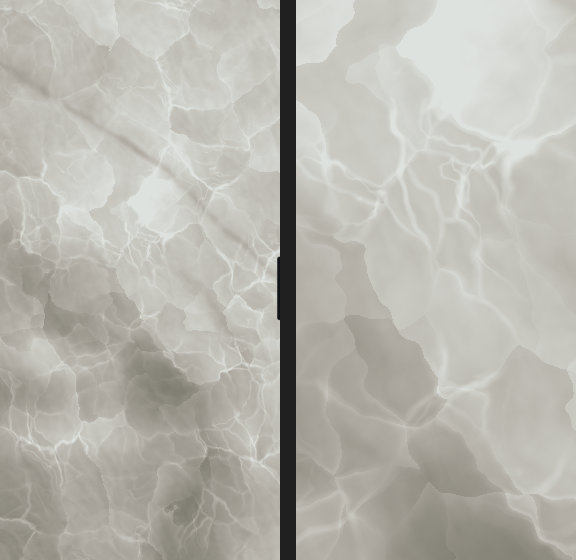
Left, the full canvas; right, a detail of the centre.
This texture is drawn by a WebGL 1 fragment shader. Its source:

```glsl
precision highp float;
// Pale onyx marble: cloudy stone, feathered crystal shards, white cracks and one brown vein.

uniform vec2 u_resolution;

const vec3 SHADOW = vec3(0.44, 0.43, 0.39);
const vec3 WARM = vec3(0.70, 0.685, 0.65);
const vec3 PALE = vec3(0.765, 0.76, 0.73);
const vec3 BRIGHT = vec3(0.87, 0.885, 0.87);
const vec3 EDGE_BAR = vec3(0.06, 0.07, 0.09);
const float BASE_TONE = 0.775;
const float LARGE_SHARDS = 5.5;   // shards per canvas width
const float SMALL_SHARDS = 12.0;
const float SHARD_CONTRAST = 0.055;
const float CRACK_GAIN = 0.085;
const float CLOUD_DEPTH = 0.19;
const float VEIN_DEPTH = 0.13;

vec2 hash2(vec2 p) {
  vec3 q = fract(p.xyx * vec3(0.1031, 0.1030, 0.0973));
  q += dot(q, q.yzx + 33.33);
  return fract((q.xx + q.yz) * q.zy);
}

float cornerSlope(vec2 cell, vec2 offset) {
  float angle = 6.2832 * hash2(cell).x;
  return dot(vec2(cos(angle), sin(angle)), offset);
}

float gradientNoise(vec2 p) {
  vec2 i = floor(p), f = fract(p), e = vec2(1.0, 0.0);
  vec2 u = f * f * f * (f * (f * 6.0 - 15.0) + 10.0);
  float low = mix(cornerSlope(i, f), cornerSlope(i + e, f - e), u.x);
  float high = mix(cornerSlope(i + e.yx, f - e.yx), cornerSlope(i + 1.0, f - 1.0), u.x);
  return mix(low, high, u.y);
}

float fbm(vec2 p) {
  float sum = 0.0, gain = 0.6;
  for (int k = 0; k < 5; k++) {
    sum += gain * gradientNoise(p);
    p = mat2(1.6, 1.2, -1.2, 1.6) * p + 7.3;
    gain *= 0.52;
  }
  return sum;
}

mat2 rotation(float a) { return mat2(cos(a), sin(a), -sin(a), cos(a)); }

float bell(float d, float width) { return exp(-d * d / (width * width)); }

// x: facet tone from -1 to 1, y: distance to the facet edge, z: facet hash
vec3 shards(vec2 p) {
  vec2 cell = floor(p), nearest = vec2(0.0), second = vec2(0.0), id = vec2(0.0);
  float d1 = 9.0, d2 = 9.0;
  for (int j = -1; j <= 1; j++) {
    for (int i = -1; i <= 1; i++) {
      vec2 c = cell + vec2(float(i), float(j));
      vec2 r = c + hash2(c) - p;
      float d = dot(r, r);
      if (d < d1) {
        d2 = d1; second = nearest;
        d1 = d; nearest = r; id = c;
      } else if (d < d2) {
        d2 = d; second = r;
      }
    }
  }
  float edge = 0.5 * (d2 - d1) / max(length(second - nearest), 0.05);
  vec2 h = hash2(id + 41.0);
  float slope = dot(nearest, rotation(6.2832 * h.y) * vec2(1.0, 0.0));
  return vec3(0.6 * (h.x - 0.5) + slope, edge, h.y);
}

// Tone of one shard layer: facets, soft feathers and thin white cracks
float shardLayer(vec2 p, float scale, float crackMask) {
  vec3 s = shards(rotation(-0.55) * p * scale * vec2(1.0, 0.8));
  float width = s.y / scale;
  float feather = exp(-width * 55.0) * s.z;
  float crack = 1.0 - smoothstep(0.001, 0.0075, width);
  return SHARD_CONTRAST * (s.x + 0.7 * feather - 0.15) + CRACK_GAIN * crack * crackMask;
}

vec3 stoneColour(float tone) {
  vec3 c = mix(SHADOW, WARM, clamp((tone - 0.44) / 0.25, 0.0, 1.0));
  c = mix(c, PALE, clamp((tone - 0.69) / 0.07, 0.0, 1.0));
  return mix(c, BRIGHT, clamp((tone - 0.76) / 0.12, 0.0, 1.0));
}

void main() {
  vec2 p = gl_FragCoord.xy / u_resolution.x;
  vec2 warp = vec2(fbm(p * 3.0 + 3.1), fbm(p * 3.0 + 19.7));
  vec2 q = p + 0.13 * warp;
  float mist = fbm(p * 2.3 + 0.6 * warp + 5.0);

  // Broad light: dim foot with a pale strip, bright heart, darker left rim
  float tone = BASE_TONE + 0.10 * mist;
  tone -= 0.115 * smoothstep(0.95, 0.15, p.y) * (1.15 - 0.5 * p.x);
  tone -= 0.10 * bell(p.y - 0.60, 0.09) * (1.0 - p.x);
  tone += 0.06 * bell(p.y - 0.43, 0.07) * (1.0 - 0.6 * p.x);
  tone += 0.085 * bell(length((q - vec2(0.42, 1.38)) * vec2(0.8, 1.2)), 0.24);
  tone -= 0.05 * bell(p.x, 0.16);

  // Dark cloud sweeping from the left edge down to the foot
  float sweep = (q.x - 0.68 + 0.68 * pow(q.y, 4.0)) / length(vec2(1.0, 2.72 * q.y * q.y * q.y));
  float cloud = bell(sweep, 0.13);
  tone -= CLOUD_DEPTH * cloud * (0.75 + 0.8 * mist);

  // Brown vein: sharp upper side, soft lower halo, and a fainter branch
  float vein = (p.y - 1.76 + 0.5 * p.x + 0.25 * p.x * p.x + 0.06 * warp.x) * 0.85;
  float veinFade = 0.7 + 0.8 * fbm(p * 5.0 + 31.0);
  tone -= VEIN_DEPTH * veinFade * (0.7 * bell(vein, 0.014) + 0.4 * bell(vein - 0.015, 0.05));
  float branch = q.x - 1.0 + 0.5 * q.y * q.y * 0.6;
  tone -= 0.07 * bell(branch, 0.035) * bell(p.y - 0.8, 0.3);

  // Crystal shards, denser near the cloud
  float crackMask = smoothstep(-0.15, 0.35, fbm(p * 4.0 + 11.0));
  float fine = 0.35 + 0.65 * max(cloud, bell(p.y - 0.8, 0.4));
  tone += shardLayer(q, LARGE_SHARDS, crackMask);
  tone += fine * 0.8 * shardLayer(q + 0.02 * warp.yx + 4.0, SMALL_SHARDS, crackMask);

  // Wispy white threads, brushed streaks and grain
  float thread = abs(fbm(q * 3.5 + 23.0));
  tone += 0.06 * (1.0 - smoothstep(0.0, 0.025, thread)) * crackMask;
  tone += 0.025 * gradientNoise(rotation(-0.5) * q * vec2(45.0, 9.0));
  tone += 0.03 * fbm(p * 28.0);

  // Dark rounded bar on the right rim
  vec2 box = abs(p - vec2(1.01, 0.97)) - vec2(0.012, 0.105);
  float bar = length(max(box, 0.0)) - 0.008;
  vec3 colour = mix(EDGE_BAR, stoneColour(tone), smoothstep(-0.003, 0.003, bar));
  gl_FragColor = vec4(colour, 1.0);
}
```
